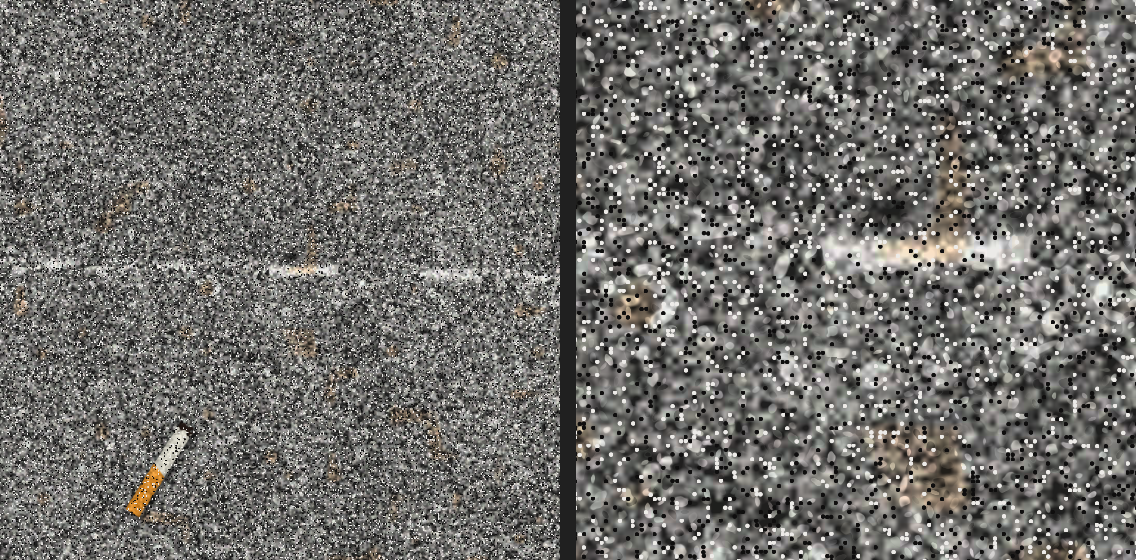
Left, the full canvas; right, a detail of the centre.
This texture is drawn by a Shadertoy shader. Its source:

```glsl
// Weathered grey asphalt with a worn pale line, speckles and a cigarette end.

vec3 hash3(vec2 p) {
    vec3 q = fract(p.xyx * vec3(0.1031, 0.1030, 0.0973));
    q += dot(q, q.yxz + 33.33);
    return fract((q.xxy + q.yzz) * q.zyx);
}

float noise(vec2 p) {
    vec2 i = floor(p), f = fract(p);
    f = f * f * (3.0 - 2.0 * f);
    float low = mix(hash3(i).x, hash3(i + vec2(1, 0)).x, f.x);
    float high = mix(hash3(i + vec2(0, 1)).x, hash3(i + 1.0).x, f.x);
    return mix(low, high, f.y);
}

// Scattered stones: x is the tone of the top stone, y its coverage
vec2 stones(vec2 p, float share, float stretch) {
    vec2 cell = floor(p), result = vec2(0.5, 0.0);
    float wobble = 0.3 * (noise(p * 2.7) - 0.5);
    for (int y = -1; y <= 1; y++)
    for (int x = -1; x <= 1; x++) {
        vec2 id = cell + vec2(x, y);
        vec3 place = hash3(id + 17.0), look = hash3(id + 171.0);
        if (place.z > share) continue;
        vec2 d = p - id - 0.5 - 0.8 * (place.xy - 0.5);
        float angle = 6.283 * fract(look.x * 7.3 + place.x);
        d = mat2(cos(angle), sin(angle), -sin(angle), cos(angle)) * d;
        d.y += 0.35 * d.x * d.x * (stretch - 1.0) / stretch;
        d.y *= 1.0 + stretch * look.x;
        float edge = length(d) - mix(0.25, 0.55, look.y) + wobble;
        float cover = smoothstep(0.1, -0.1, edge);
        result = vec2(mix(result.x, look.z, cover), max(result.y, cover));
    }
    return result;
}

// Paper tube with an orange filter and a burnt tip
vec3 addCigarette(vec3 color, vec2 uv, float grain) {
    vec2 foot = vec2(0.236, 0.084), span = vec2(0.099, 0.155);
    vec2 axis = normalize(span), d = uv - foot;
    float along = dot(d, axis) / length(span);
    float across = dot(d, vec2(axis.y, -axis.x)) / 0.0145;
    float ragged = 0.12 * (noise(uv * 170.0) - 0.5);
    float body = smoothstep(1.1, 0.9, abs(across) + ragged)
               * smoothstep(-0.01, 0.01, along) * smoothstep(1.01, 0.98, along + ragged);
    float shadow = smoothstep(1.6, 0.9, abs(across - 0.3))
                 * smoothstep(-0.06, 0.02, along) * smoothstep(1.06, 0.98, along);
    vec3 paper = vec3(0.82, 0.81, 0.76);
    vec3 filterTint = vec3(0.82, 0.53, 0.17) + 0.18 * (noise(uv * 230.0) - 0.5);
    vec3 skin = mix(filterTint, paper, smoothstep(0.48, 0.50, along + 0.03 * across));
    skin = mix(skin, vec3(0.13, 0.09, 0.07), smoothstep(0.90, 0.95, along + ragged));
    skin *= 1.04 - 0.2 * across * across + 0.25 * grain;
    return mix(color * (1.0 - 0.4 * shadow), skin, body);
}

void mainImage(out vec4 fragColor, in vec2 fragCoord) {
    vec2 uv = fragCoord / iResolution.y;

    // Worn line and the paler strip just below it
    float lineY = uv.y - 0.53 + 0.026 * uv.x;
    float line = exp(-pow(lineY / 0.011, 2.0));
    float strip = smoothstep(-0.11, -0.03, lineY) * smoothstep(0.025, 0.0, lineY);

    // Dark binder and fine grit
    float grain = noise(uv * 270.0 + 31.0) - 0.5;
    float grit = noise(uv * 155.0 + 7.0) - 0.5;
    float tone = 0.39 + 0.42 * grit + 0.10 * (noise(uv * 11.0) - 0.5);

    // Small, medium and long thin stones
    vec2 small = stones(uv * 135.0, 0.72, 1.3);
    tone = mix(tone, mix(0.22, 0.84, small.x), 0.75 * small.y);
    vec2 medium = stones(uv * 62.0 + 40.0, 0.16 + 0.22 * strip, 1.2);
    tone = mix(tone, mix(0.44, 0.84, medium.x) + 0.08 * strip, 0.75 * medium.y);
    vec2 slivers = stones(uv * 30.0 + 90.0, 0.09, 6.0);
    tone = mix(tone, mix(0.55, 0.80, slivers.x), 0.6 * slivers.y);

    // Broken remains of the line
    float remains = smoothstep(0.48, 0.62, noise(vec2(uv.x * 24.0, uv.y * 60.0))
                  + 0.35 * grit);
    tone = mix(tone, 0.90, 0.85 * line * remains);
    tone += 0.46 * grain;

    // Oil spot and faint warm stains
    tone *= 1.0 - 0.6 * exp(-dot(uv - vec2(0.525, 0.545), uv - vec2(0.525, 0.545)) / 0.0003);
    tone = clamp(tone, 0.12, 0.93);
    vec3 color = tone * vec3(1.005, 1.0, 0.975);
    float stain = smoothstep(0.80, 0.95, noise(uv * 27.0 + 5.0));
    color *= mix(vec3(1.0), vec3(1.08, 0.96, 0.84), stain);
    color *= 1.0 + 0.05 * (hash3(floor(uv * 135.0)) - 0.5);

    color = addCigarette(color, uv, grain);

    // Crisp black and white specks
    vec2 p = uv * 380.0;
    vec3 speck = hash3(floor(p) + 211.0);
    float dotMask = smoothstep(0.64, 0.40, length(fract(p) - 0.5 - 0.25 * (speck.xy - 0.5)));
    color = mix(color, vec3(0.06, 0.055, 0.055), dotMask * step(speck.z, 0.085));
    color = mix(color, vec3(0.93, 0.92, 0.91), dotMask * step(0.925, speck.z));

    fragColor = vec4(color, 1.0);
}
```
